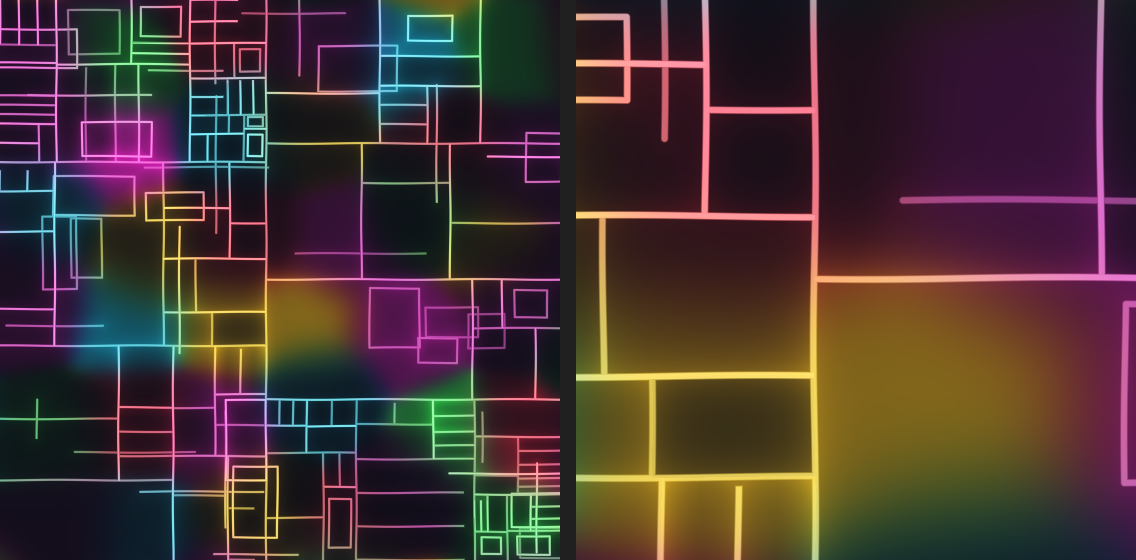
Left: the whole. Right: its middle third, enlarged.
Give the GLSL for this background, as a Shadertoy shader.

```glsl
// Glowing neon outlines: a maze of split rectangles over dark, softly tinted panels.

const float HALF_WIDTH  = 0.0020;  // half thickness of a tube
const float HALO_SIZE   = 0.013;   // reach of the light around a tube
const float HALO_GAIN   = 0.13;
const float PATCH_SCALE = 6.0;     // colour patches per canvas height
const float PATCH_GAIN  = 0.36;
const float WOBBLE      = 0.0007;  // hand-drawn unevenness
const float PALE_CORE   = 0.30;    // whitening of the tubes
const int   SPLITS      = 7;       // depth of the rectangle subdivision
const int   SCATTERED   = 36;      // loose boxes and strokes
const vec3  NIGHT   = vec3(0.045, 0.052, 0.085);
const vec3  MAGENTA = vec3(0.86, 0.27, 0.76);
const vec3  RED     = vec3(0.98, 0.32, 0.42);
const vec3  YELLOW  = vec3(0.90, 0.78, 0.18);
const vec3  GREEN   = vec3(0.36, 0.86, 0.44);
const vec3  CYAN    = vec3(0.24, 0.78, 0.84);

float hash(float n) { return fract(sin(n * 127.1 + 3.7) * 4375.85); }

float hash2(vec2 p, float salt) {
    return fract(sin(dot(p, vec2(127.1, 311.7)) + salt * 74.7) * 4375.85);
}

vec3 palette(float h) {
    if (h < 0.37) return MAGENTA;
    if (h < 0.53) return RED;
    if (h < 0.69) return YELLOW;
    if (h < 0.83) return GREEN;
    return CYAN;
}

// Smooth cellular noise: rgb is the local tint, a its glow strength
vec4 neonField(vec2 p) {
    vec2 q = p * PATCH_SCALE, cell = floor(q);
    vec4 sum = vec4(0.0);
    float total = 0.0;
    for (int j = -1; j <= 1; j++)
    for (int i = -1; i <= 1; i++) {
        vec2 id = cell + vec2(i, j);
        vec2 seed = id + 0.2 + 0.6 * vec2(hash2(id, 1.0), hash2(id, 2.0));
        vec2 r = q - seed;
        float w = pow(max(0.0, 1.0 - dot(r, r) / 1.44), 6.0);
        float glow = 0.15 + 1.5 * pow(hash2(id, 3.0), 2.5);
        // Evenly spread hues keep the shares of the colours steady
        float hue = fract(dot(id, vec2(0.755, 0.570)) + 0.2 * hash2(id, 4.0));
        sum += w * vec4(palette(hue), glow);
        total += w;
    }
    return sum / max(total, 0.000001);
}

float boxOutline(vec2 p, vec2 halfSize) {
    vec2 q = abs(p) - halfSize;
    return abs(length(max(q, 0.0)) + min(max(q.x, q.y), 0.0));
}

// light.x holds the tube, light.y the halo
void addTube(float d, float power, inout vec2 light) {
    float soft = max(0.7 / iResolution.y, 0.0007);
    float tube = 1.0 - smoothstep(HALF_WIDTH - soft, HALF_WIDTH + soft, d);
    light.x = max(light.x, power * tube);
    light.y += power * exp(-d / HALO_SIZE);
}

// Splits the canvas again and again; returns a random value per final panel
float addPanels(vec2 p, vec2 canvas, inout vec2 light) {
    vec2 lo = vec2(0.0), hi = canvas;
    float id = 1.0;
    for (int i = 0; i < SPLITS; i++) {
        if (i > 4 && hash(id + 0.07) < 0.3) break;
        vec2 size = hi - lo;
        bool vertical = i == 0 || size.x > size.y * mix(0.6, 1.4, hash(id + 0.13));
        float t = mix(0.28, 0.72, hash(id + 0.37));
        float cut = vertical ? lo.x + t * size.x : lo.y + t * size.y;
        float offset = (vertical ? p.x : p.y) - cut;
        addTube(abs(offset), mix(0.65, 1.0, hash(id + 0.61)), light);
        vec2 corner = vertical ? vec2(cut, lo.y) : vec2(lo.x, cut);
        if (offset > 0.0) lo = corner;
        else hi = vertical ? vec2(cut, hi.y) : vec2(hi.x, cut);
        id = id * 2.0 + step(0.0, offset);
    }

    // Panel filling: an inset box, or a ladder of bars
    vec2 size = hi - lo, t = (p - lo) / size;
    float kind = hash(id + 0.29), power = mix(0.6, 1.0, hash(id + 0.83));
    if (kind < 0.14) {
        vec2 inset = size * mix(0.22, 0.36, hash(id + 0.47));
        addTube(boxOutline(p - 0.5 * (lo + hi), inset), power, light);
    } else if (kind < 0.5) {
        bool upright = kind < 0.32;
        if (upright) { t = t.yx; size = size.yx; }
        float bars = 2.0 + floor(1.6 * hash(id + 0.71));
        float d = abs(fract(t.y * bars + 0.5) - 0.5) / bars * size.y;
        float reach = mix(0.6, 1.4, hash(id + 0.91));
        addTube(max(d, (t.x - reach) * size.x), power, light);
    }
    return hash(id + 0.53);
}

void addScattered(vec2 p, vec2 canvas, inout vec2 light) {
    for (int i = 0; i < SCATTERED; i++) {
        float n = float(i) * 1.73 + 200.0;
        vec2 centre = canvas * vec2(hash(n), hash(n + 0.21));
        vec2 halfSize = mix(vec2(0.02), vec2(0.08), vec2(hash(n + 0.43), hash(n + 0.59)));
        float kind = hash(n + 0.77);
        if (kind < 0.3) halfSize = vec2(halfSize.x * 1.6, 0.0);
        else if (kind < 0.6) halfSize = vec2(0.0, halfSize.y * 1.6);
        addTube(boxOutline(p - centre, halfSize), mix(0.5, 1.0, hash(n + 0.89)), light);
    }
}

void mainImage(out vec4 fragColor, in vec2 fragCoord) {
    vec2 p = fragCoord / iResolution.y;
    vec2 canvas = vec2(iResolution.x / iResolution.y, 1.0);
    vec4 neon = neonField(p);
    vec2 bent = p + WOBBLE * sin(p.yx * vec2(31.0, 27.0) + 2.0 * sin(p.xy * 13.0));

    vec2 light = vec2(0.0);
    float panel = addPanels(bent, canvas, light);
    addScattered(bent, canvas, light);

    // Night, tinted patches, halos, then the tubes with a pale core
    vec3 deep = neon.rgb * neon.rgb;
    vec3 col = NIGHT + deep * neon.a * PATCH_GAIN * mix(0.3, 1.1, panel);
    col += deep * HALO_GAIN * min(light.y, 3.0) * (0.6 + neon.a);
    vec3 tube = mix(neon.rgb, vec3(1.0), PALE_CORE * light.x) * 1.12;
    col = mix(col, tube, light.x);
    fragColor = vec4(min(col, 1.0), 1.0);
}
```
